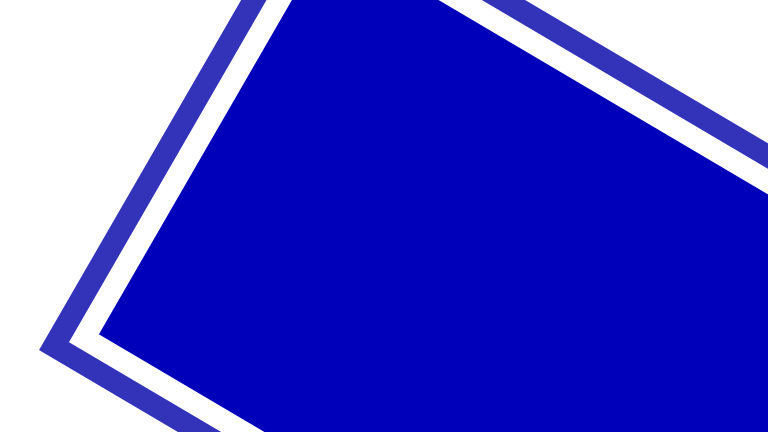
Reproduce this background procedurally as a Shadertoy shader.

```glsl
// Lengths are fractions of the canvas height
const vec3 PAPER = vec3(1.0);
const vec3 PANEL_BLUE = vec3(0.0, 0.0, 0.73);
const vec3 BORDER_BLUE = vec3(0.2, 0.2, 0.73);
const float SIDE_TILT = radians(-30.0);
const float RAIL_TILT = radians(59.46);
const float SIDE_OFFSET = 0.0852;
const float RAIL_CENTRE = 0.8441;
const float HALF_HEIGHT = 0.533;
const float BAND_WIDTH = 0.0509;
const float EDGE_PIXELS = 1.2;

// Unit normal of a line, from its angle
vec2 normalAt(float angle) {
    return vec2(cos(angle), sin(angle));
}

// Mitred distance to a slanted panel that runs off the right side
float panelDistance(vec2 p) {
    float side = SIDE_OFFSET - dot(p, normalAt(SIDE_TILT));
    float rails = abs(dot(p, normalAt(RAIL_TILT)) - RAIL_CENTRE) - HALF_HEIGHT;
    return max(side, rails);
}

// Smooth coverage of the region with negative distance
float coverage(float d, float softness) {
    return 1.0 - smoothstep(-0.5 * softness, 0.5 * softness, d);
}

void mainImage(out vec4 fragColor, in vec2 fragCoord) {
    vec2 p = fragCoord / iResolution.y;
    float softness = EDGE_PIXELS / iResolution.y;
    float d = panelDistance(p);

    // Nested layers: border, white gap, solid panel
    vec3 color = mix(PAPER, BORDER_BLUE, coverage(d - 2.0 * BAND_WIDTH, softness));
    color = mix(color, PAPER, coverage(d - BAND_WIDTH, softness));
    color = mix(color, PANEL_BLUE, coverage(d, softness));

    fragColor = vec4(color, 1.0);
}
```
